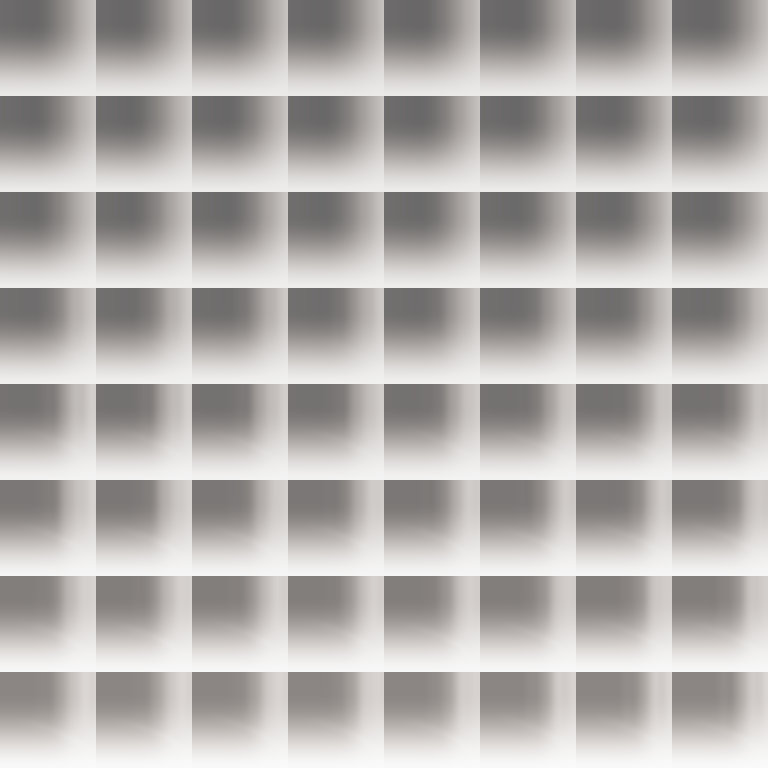
A Shadertoy shader for this pattern:

```glsl
// An 8 by 8 grid of softly shaded square tiles, dark at the upper left and
// fading to near white at the right and bottom. Two smooth ramps shade each
// tile; rows grow paler downward, with faint folds from layered sines.

const float TILES = 8.0;
const vec3 DARK_TOP = vec3(0.410, 0.405, 0.405);
const vec3 DARK_BOTTOM = vec3(0.545, 0.525, 0.515);
const vec3 PALE_TOP = vec3(0.925, 0.920, 0.918);
const vec3 PALE_BOTTOM = vec3(0.980, 0.980, 0.980);
const vec3 WARM_TINT = vec3(0.010, -0.002, -0.010);
const float SIDE_LIGHT = 0.80;     // strength of the fade at the right
const float FOLD_LIGHT = 0.07;     // strength of the vertical folds
const float STREAK_LIGHT = 0.035;  // strength of the curved streak
const float COLUMN_DRIFT = 0.06;   // dark area widens toward the last column
const int SAMPLES = 2;             // samples per axis for smooth tile edges

// Uneven vertical folds, drifting slightly from tile to tile
float folds(float x, vec2 tile) {
    float phase = 0.35 * tile.x + 0.8 * tile.y;
    return 0.6 * sin(24.0 * x + phase) + 0.4 * sin(41.0 * x - 1.7 * phase);
}

// Thin bright arc descending to the right
float streak(vec2 p, vec2 tile) {
    float arc = 0.48 + 0.36 * p.x * p.x + 0.02 * sin(1.9 * tile.x + tile.y);
    float d = (p.y - arc) / 0.045;
    return exp(-d * d) * smoothstep(0.1, 0.45, p.x) * smoothstep(1.0, 0.65, p.x);
}

// Colour at uv, with tile rows and heights counted from the top
vec3 shade(vec2 uv) {
    vec2 grid = vec2(uv.x, 1.0 - uv.y) * TILES;
    vec2 tile = clamp(floor(grid), 0.0, TILES - 1.0);
    vec2 p = grid - tile;
    vec2 place = tile / (TILES - 1.0);
    float folded = smoothstep(0.25, 0.7, place.y);

    // Round fade in upper rows, a steeper upright band in lower rows
    float x = p.x - COLUMN_DRIFT * (place.x - 0.5);
    float roundSide = SIDE_LIGHT * smoothstep(0.38, 1.18, x);
    float bandSide = 0.48 * smoothstep(0.56, 0.84, x) + 0.22 * smoothstep(0.3, 1.1, x);
    float side = mix(roundSide, bandSide, 0.75 * folded);
    float base = smoothstep(0.24, 1.05, p.y + 0.02 * folded);
    float light = 1.0 - (1.0 - side) * (1.0 - base);

    // Faint wear: folds near the upper right, streak in the lower rows
    float foldArea = smoothstep(0.3, 0.7, p.x) * smoothstep(0.75, 0.2, p.y);
    light += FOLD_LIGHT * mix(0.2, 0.6, folded) * foldArea * folds(p.x, tile);
    light += STREAK_LIGHT * folded * streak(p, tile);
    light += 0.03 * (1.0 - folded) * smoothstep(0.35, 0.0, p.x) * (1.0 - base);
    light = clamp(light, 0.0, 1.0);

    vec3 dark = mix(DARK_TOP, DARK_BOTTOM, place.y * place.y);
    vec3 pale = mix(PALE_TOP, PALE_BOTTOM, place.y);
    return mix(dark, pale, light) + WARM_TINT * 4.0 * light * (1.0 - light);
}

void mainImage(out vec4 fragColor, in vec2 fragCoord) {
    vec3 sum = vec3(0.0);
    for (int j = 0; j < SAMPLES; j++) {
        for (int i = 0; i < SAMPLES; i++) {
            vec2 offset = (vec2(i, j) + 0.5) / float(SAMPLES) - 0.5;
            sum += shade((fragCoord + offset) / iResolution.xy);
        }
    }
    fragColor = vec4(sum / float(SAMPLES * SAMPLES), 1.0);
}
```
